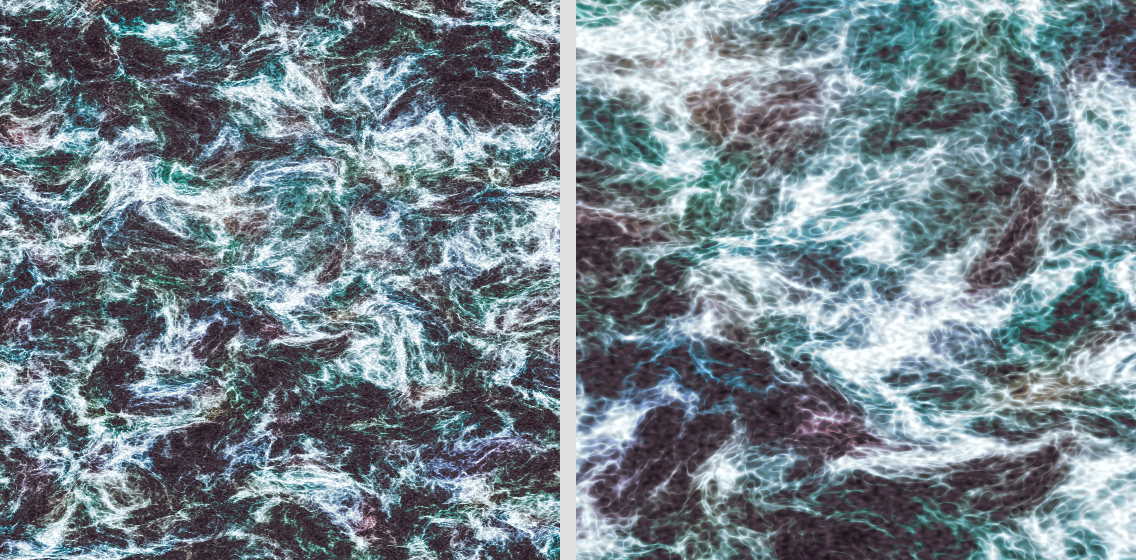
Left, the full canvas; right, a detail of the centre.
Write a WebGL 1 fragment shader that draws this texture.

```glsl
precision highp float;
// Churned sea foam: ragged webs and threads of froth over dark plum water.
// Warped ridged gradient noise builds a foam height, which is flattened to
// an even spread and then coloured by a ramp of water and froth tones.

#define STRETCH 1.5        // vertical squeeze, makes shapes lie flat
#define SWIRL 0.12         // strength of the largest warp
#define PATCH_SCALE 3.6    // size of calm and foamy areas
#define PATCH_AMOUNT 0.46
#define WEB_SCALE 7.5      // cells of the coarsest foam web
#define WEB_AMOUNT 0.6
#define WEB_FALLOFF 0.9    // weight kept by each finer web
#define UNWIND 0.13        // warp lost by each finer web
#define GLOW 1.0           // extra foam near the middle
#define SPREAD 1.25        // expected deviation of the foam height
#define BIAS 0.12
#define GRAIN 0.8

uniform vec2 u_resolution;

const vec3 SHADOW = vec3(0.11, 0.07, 0.11);
const vec3 PLUM   = vec3(0.24, 0.19, 0.23);
const vec3 SLATE  = vec3(0.30, 0.35, 0.37);
const vec3 TEAL   = vec3(0.37, 0.52, 0.54);
const vec3 BLUE   = vec3(0.43, 0.55, 0.63);
const vec3 PALE   = vec3(0.59, 0.71, 0.75);
const vec3 FROTH  = vec3(0.81, 0.87, 0.90);
const vec3 WHITE  = vec3(0.96, 0.99, 1.0);

const mat2 TURN = mat2(0.8, 0.6, -0.6, 0.8);

// Random gradient in -1..1 for a lattice point
vec2 hashGradient(vec2 cell) {
  vec3 h = fract(cell.xyx * vec3(0.1031, 0.1030, 0.0973));
  h += dot(h, h.yzx + 33.33);
  return fract((h.xx + h.yz) * h.zy) * 2.0 - 1.0;
}

// Gradient noise, zero mean, deviation about 0.17
float noise(vec2 p) {
  vec2 cell = floor(p), f = fract(p);
  vec2 s = f * f * (3.0 - 2.0 * f);
  vec2 e = vec2(1.0, 0.0);
  float a = dot(hashGradient(cell), f);
  float b = dot(hashGradient(cell + e.xy), f - e.xy);
  float c = dot(hashGradient(cell + e.yx), f - e.yx);
  float d = dot(hashGradient(cell + e.xx), f - e.xx);
  return mix(mix(a, b, s.x), mix(c, d, s.x), s.y);
}

// Swirls the plane at three scales
vec2 churn(vec2 p) {
  float amount = SWIRL, scale = 5.0;
  for (int i = 0; i < 3; i++) {
    vec2 q = TURN * p * scale;
    p += amount * vec2(noise(q + 17.3), noise(q + 71.9));
    amount *= 0.4;
    scale *= 2.7;
  }
  return p;
}

// Broad patches plus ever finer, ever less warped webs of bright threads
float foamHeight(vec2 p, vec2 flow) {
  vec2 q = flow * PATCH_SCALE + 40.0;
  float height = PATCH_AMOUNT * (noise(q) + 0.6 * noise(q * 2.1)) / 0.2;
  float weight = WEB_AMOUNT, scale = WEB_SCALE;
  mat2 turn = TURN;
  for (int i = 0; i < 6; i++) {
    q = turn * mix(flow, p, UNWIND * float(i)) * scale + 13.7 * float(i + 1);
    float thread = (exp(-9.0 * abs(noise(q))) - 0.4) / 0.273;
    float gain = mix(0.55, 1.15, smoothstep(-1.2, 0.8, height));
    height += weight * gain * thread;
    weight *= WEB_FALLOFF;
    scale *= 1.8;
    turn *= TURN;
  }
  return height;
}

float ramp(float from, float to, float x) {
  return clamp((x - from) / (to - from), 0.0, 1.0);
}

// Tone for a foam level that is spread evenly over 0..1
vec3 foamColor(float level) {
  vec3 color = mix(SHADOW, PLUM, ramp(0.0, 0.14, level));
  color = mix(color, SLATE, ramp(0.20, 0.38, level));
  color = mix(color, TEAL, ramp(0.39, 0.54, level));
  color = mix(color, BLUE, ramp(0.56, 0.64, level));
  color = mix(color, PALE, ramp(0.65, 0.78, level));
  color = mix(color, FROTH, ramp(0.81, 0.94, level));
  return mix(color, WHITE, ramp(0.95, 1.0, level));
}

void main() {
  vec2 uv = gl_FragCoord.xy / u_resolution;
  vec2 p = uv * vec2(1.0, STRETCH);
  vec2 flow = churn(p);

  // Foam gathers above the middle and thins toward the sides
  vec2 away = (uv - vec2(0.54, 0.64)) * vec2(2.6, 4.0);
  float height = foamHeight(p, flow) + GLOW * (exp(-dot(away, away)) - 0.3);
  float level = 1.0 / (1.0 + exp(-1.7 * (height + BIAS) / SPREAD));
  vec3 color = foamColor(level);

  // Drifts of strong teal and of greyer, bluer froth in the middle tones
  float tint = noise(flow * 13.0 + 90.0);
  float cool = noise(flow * 9.0 + 55.0);
  float middle = smoothstep(0.22, 0.45, level) * (1.0 - smoothstep(0.7, 0.95, level));
  color += middle * (tint * vec3(-0.36, 0.03, 0.03) + cool * vec3(0.02, -0.04, 0.16));

  // Fine speckle, strongest on the dark water
  float speckle = noise(p * 210.0) + 0.7 * noise(TURN * p * 290.0);
  color *= 1.0 + GRAIN * speckle * mix(1.0, 0.25, level);
  gl_FragColor = vec4(clamp(color, 0.0, 1.0), 1.0);
}
```
